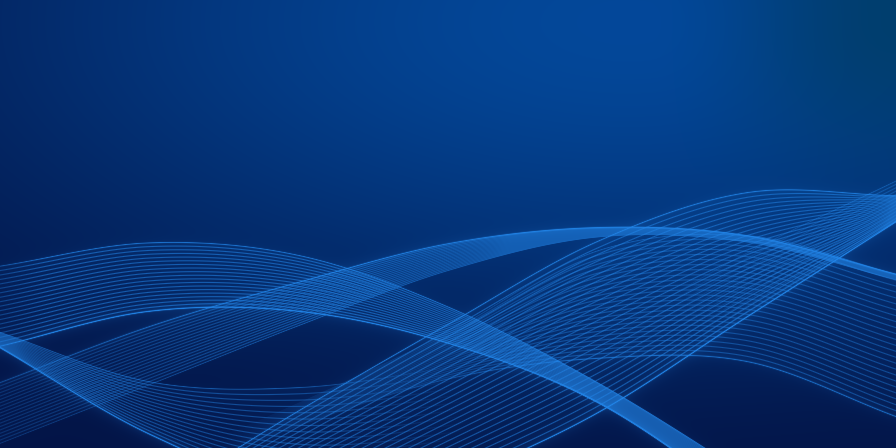
A Shadertoy shader for this background:

```glsl
// Translucent ribbons of fine blue lines sweeping over a deep blue gradient.

const vec3 GLOW_BLUE = vec3(0.01, 0.28, 0.60);
const vec3 DEEP_BLUE = vec3(0.01, 0.08, 0.28);
const vec3 CORNER_TEAL = vec3(0.00, 0.24, 0.41);
const vec3 LINE_BLUE = vec3(0.13, 0.52, 0.91);
const vec2 GLOW_CENTRE = vec2(1.4, 0.95);
const vec2 GLOW_SCALE = vec2(0.45, 1.0);
const float LINE_WIDTH = 0.0024;
const float EDGE_WIDTH = 0.0035;
const float HALO_WIDTH = 0.012;
const float FILL = 0.10;

// Cubic spline through seven heights spread over x = 0..2: (height, slope)
vec2 spline(float k[7], float x) {
    float s = clamp(x, 0.0, 1.9999) * 3.0;
    int i = int(s);
    float u = s - float(i);
    float b = k[i], c = k[i + 1];
    float a = i == 0 ? 2.0 * b - c : k[max(i - 1, 0)];
    float d = i == 5 ? 2.0 * c - b : k[min(i + 2, 6)];
    float c1 = 0.5 * (c - a);
    float c2 = a - 2.5 * b + 2.0 * c - 0.5 * d;
    float c3 = 0.5 * (d - a) + 1.5 * (b - c);
    return vec2(b + u * (c1 + u * (c2 + u * c3)),
                3.0 * (c1 + u * (2.0 * c2 + 3.0 * u * c3)));
}

// Antialiased stroke that keeps its total light when thinner than a pixel
float stroke(float dist, float width, float pixel) {
    float soft = max(width, pixel);
    return max(1.0 - dist / soft, 0.0) * width / soft;
}

// Lines interpolated between two edge curves; fade runs from x = fade.x to fade.y
void ribbon(inout vec3 col, vec2 p, float pixel, float first[7], float second[7],
            float lines, float strength, vec2 edgeLight, vec2 fade) {
    vec2 a = spline(first, p.x);
    vec2 b = spline(second, p.x);
    float gap = b.x - a.x;
    gap = gap < 0.0 ? min(gap, -0.0005) : max(gap, 0.0005);
    float t = (p.y - a.x) / gap;
    float tilt = inversesqrt(1.0 + pow(mix(a.y, b.y, clamp(t, 0.0, 1.0)), 2.0));

    // Repeated lines, blended to their mean density where they converge
    float spacing = abs(gap) * tilt / lines;
    float dist = abs(fract(t * lines + 0.5) - 0.5) * spacing;
    float density = min(LINE_WIDTH / spacing, 1.0);
    float merge = smoothstep(1.0, 2.2, 2.0 * max(LINE_WIDTH, pixel) / spacing);
    float cover = mix(stroke(dist, LINE_WIDTH, pixel), density, merge);
    float outside = max(min(a.x, b.x) - p.y, p.y - max(a.x, b.x)) * tilt;
    float inside = 1.0 - smoothstep(0.0, pixel, outside);
    float light = inside * (cover * strength + FILL * strength);

    // Brighter borders with a narrow halo
    vec2 edgeDist = abs(p.y - vec2(a.x, b.x))
                  * inversesqrt(1.0 + vec2(a.y * a.y, b.y * b.y));
    vec2 border = vec2(stroke(edgeDist.x, EDGE_WIDTH, pixel),
                       stroke(edgeDist.y, EDGE_WIDTH, pixel));
    border = 0.7 * border + 0.3 * exp(-edgeDist / HALO_WIDTH);
    light += dot(border, edgeLight);

    float visible = clamp((p.x - fade.x) / (fade.y - fade.x), 0.0, 1.0);
    col = mix(col, LINE_BLUE, clamp(light * visible, 0.0, 0.95));
}

vec3 background(vec2 p) {
    float away = length((p - GLOW_CENTRE) * GLOW_SCALE);
    vec3 col = mix(GLOW_BLUE, DEEP_BLUE, smoothstep(0.0, 1.1, away));
    float corner = smoothstep(1.45, 2.0, p.x) * smoothstep(0.45, 0.95, p.y);
    return mix(col, CORNER_TEAL, 0.85 * corner);
}

void mainImage(out vec4 fragColor, in vec2 fragCoord) {
    vec2 p = fragCoord / iResolution.xy * vec2(2.0, 1.0);
    float pixel = 1.0 / iResolution.y;
    vec3 col = background(p);

    // Low bowl at the left
    ribbon(col, p, pixel,
        float[7](0.258, 0.148, 0.135, 0.180, 0.24, 0.30, 0.36),
        float[7](0.224, 0.031, -0.090, -0.080, 0.0, 0.1, 0.2),
        16.0, 0.45, vec2(0.08, 0.55), vec2(1.05, 0.65));
    // Wide sheet falling to the right
    ribbon(col, p, pixel,
        float[7](-0.15, -0.04, 0.100, 0.258, 0.440, 0.474, 0.388),
        float[7](-0.20, -0.08, 0.050, 0.154, 0.200, 0.193, 0.070),
        24.0, 0.42, vec2(0.0, 0.28), vec2(0.5, 1.3));
    // Long arch rising from the lower left
    ribbon(col, p, pixel,
        float[7](0.146, 0.271, 0.370, 0.456, 0.492, 0.474, 0.388),
        float[7](0.010, 0.141, 0.273, 0.396, 0.471, 0.460, 0.376),
        18.0, 0.48, vec2(0.42, 0.04), vec2(-0.7, 0.7));
    // Left arch descending through the middle
    ribbon(col, p, pixel,
        float[7](0.406, 0.458, 0.430, 0.315, 0.146, -0.06, -0.28),
        float[7](0.227, 0.305, 0.305, 0.234, 0.102, -0.12, -0.354),
        18.0, 0.55, vec2(0.18, 0.50), vec2(-0.2, 0.1));
    // Broad ribbon climbing to the right
    ribbon(col, p, pixel,
        float[7](-0.302, -0.12, 0.083, 0.276, 0.461, 0.570, 0.563),
        float[7](-0.40, -0.32, -0.224, -0.080, 0.078, 0.292, 0.505),
        26.0, 0.52, vec2(0.28, 0.48), vec2(-0.2, 0.1));
    // Faint fan at the right border
    ribbon(col, p, pixel,
        float[7](-0.30, -0.22, -0.10, 0.060, 0.245, 0.435, 0.596),
        float[7](-0.40, -0.32, -0.224, -0.080, 0.078, 0.292, 0.505),
        12.0, 0.35, vec2(0.06, 0.0), vec2(1.3, 1.9));

    fragColor = vec4(col, 1.0);
}
```
